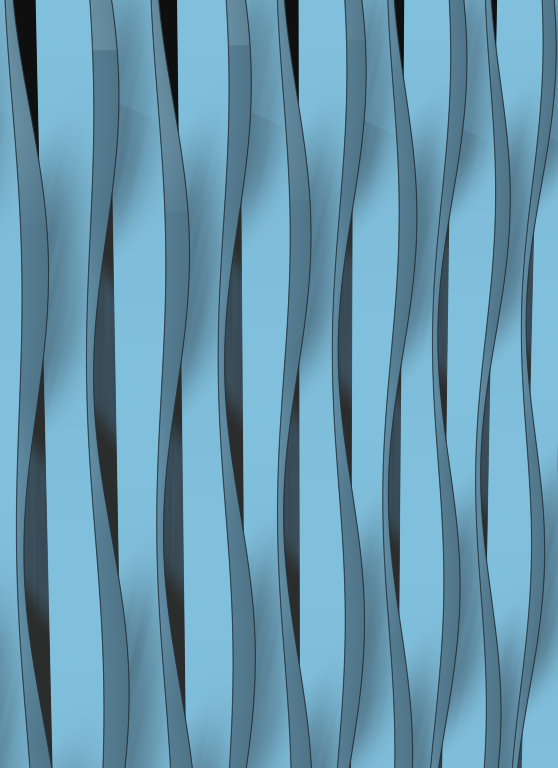
Give the GLSL for this pattern, as a Shadertoy shader.

```glsl
// Upright wavy fins in blue, seen at a slant, with dark slots between them.
// Each fin is painted left to right: rim between two wavy edges, slot, then flat face.
// Spacing, period and lean change per fin by perspective; noise streaks the shadows.

const float PI = 3.14159265;
const float HEIGHT = 1.376;          // canvas height in canvas widths
const int FIRST_FIN = -1;
const int LAST_FIN = 10;
const float FIN_START = 0.079;       // slot edge of fin 0 at mid height
const float FIN_STEP = 0.137;
const float FORESHORTEN = 0.0422;
const vec2 LEAN = vec2(0.022, -0.005);         // value at fin 0, change per fin
const vec2 CREST_Y = vec2(0.466, -0.01165);
const vec2 PERIOD = vec2(1.093, -0.0215);
const vec2 EDGE_OFFSET = vec2(-0.0152, 0.0029);
const vec2 EDGE_SWING = vec2(0.0278, -0.0007);
const vec2 RIM_WIDTH = vec2(0.0305, -0.0016);
const vec2 RIM_SWING = vec2(0.0175, -0.0011);
const float ODD_SHIFT = 0.28;        // phase lead of every second fin
const float LINE_HALF = 0.0009;
const float SHADOW_REACH = 0.085;

const vec3 FACE = vec3(0.49, 0.73, 0.84);
const vec3 FACE_LIT = vec3(0.51, 0.765, 0.88);
const vec3 FACE_SHADE = vec3(0.30, 0.435, 0.51);
const vec3 RIM = vec3(0.325, 0.475, 0.555);
const vec3 RIM_THIN = vec3(0.37, 0.54, 0.63);
const vec3 RIM_TOP = vec3(0.395, 0.545, 0.62);
const vec3 SLATE = vec3(0.23, 0.31, 0.36);
const vec3 CHARCOAL = vec3(0.17, 0.175, 0.175);
const vec3 BLACK = vec3(0.06);
const vec3 INK = vec3(0.13, 0.18, 0.21);

float hash(vec2 p) {
    return fract(sin(dot(p, vec2(127.1, 311.7))) * 43758.5453);
}

float noise(vec2 p) {
    vec2 c = floor(p), f = fract(p);
    f = f * f * (3.0 - 2.0 * f);
    return mix(mix(hash(c), hash(c + vec2(1, 0)), f.x),
               mix(hash(c + vec2(0, 1)), hash(c + vec2(1, 1)), f.x), f.y);
}

float perFin(vec2 startAndChange, float fin) {
    return startAndChange.x + startAndChange.y * fin;
}

float cover(float d, float pixel) {
    return smoothstep(-0.6 * pixel, 0.6 * pixel, d);
}

float inkLine(float d, float pixel) {
    return 0.8 * (1.0 - smoothstep(LINE_HALF - 0.5 * pixel, LINE_HALF + 0.7 * pixel, abs(d)));
}

vec3 rimColour(float across, float wave, float y, float phase, float fin, float pixel) {
    vec3 c = mix(RIM_THIN, RIM, smoothstep(-0.8, 0.3, wave));
    float facetY = y - (phase + 0.06) * perFin(PERIOD, fin);
    float facet = cover(facetY - y, pixel) * smoothstep(0.46, 0.2, y);
    c = mix(c, RIM_TOP, facet * smoothstep(7.0, 2.0, fin));
    return c * (1.03 - 0.07 * across);
}

vec3 slotColour(vec2 p, float phase, float toSlot) {
    vec3 deep = mix(BLACK, CHARCOAL, smoothstep(0.2, 0.42, p.y));
    float fromTrough = abs(fract(phase + 0.04 + toSlot * 1.2) - 0.5);
    float glow = smoothstep(0.17, 0.09, fromTrough) * smoothstep(0.2, 0.5, p.y);
    float streak = noise(vec2(p.x * 210.0, p.y * 9.0));
    return mix(deep, SLATE, glow * (0.75 + 0.3 * streak));
}

vec3 faceColour(vec2 p, float d, float phase, float fin, float scale, float pixel) {
    float sway = cos(2.0 * PI * (phase - 0.55));
    vec3 c = mix(FACE, FACE_LIT, 0.35 + 0.35 * sway);
    // Shadow cast by the bulging rim, fading along a slant
    float reach = SHADOW_REACH * scale;
    float across = max(d, 0.0) / reach;
    float bulge = cos(2.0 * PI * (phase - 0.06 + 0.08 * across));
    float streak = noise(vec2((p.x + 0.22 * p.y) * 110.0, p.y * 7.0));
    float shade = smoothstep(-0.15, 0.9, bulge) * exp(-1.7 * across * across);
    c = mix(c, FACE_SHADE, shade * (0.72 + 0.16 * streak));
    // Faint flat facet near the top of every second face
    float facetY = 0.177 + 0.0077 * fin + 0.45 * d;
    float odd = mod(fin, 2.0);
    return mix(c, FACE, 0.18 * odd * cover(facetY - p.y, pixel));
}

void mainImage(out vec4 fragColor, in vec2 fragCoord) {
    vec2 uv = fragCoord / iResolution.xy;
    vec2 p = vec2(uv.x, (1.0 - uv.y) * HEIGHT);
    float pixel = max(1.0 / iResolution.x, HEIGHT / iResolution.y);
    vec3 colour = FACE;

    for (int i = FIRST_FIN; i <= LAST_FIN; i++) {
        float fin = float(i);
        float scale = 1.0 / (1.0 + FORESHORTEN * fin);
        float phase = (p.y - perFin(CREST_Y, fin)) / perFin(PERIOD, fin)
                    + ODD_SHIFT * mod(fin, 2.0);
        float wave = cos(2.0 * PI * phase);

        // Straight slot edge and the two wavy rim edges
        float slot = (FIN_START + FIN_STEP * fin) * scale
                   + perFin(LEAN, fin) * (p.y - 0.5 * HEIGHT);
        float right = slot + perFin(EDGE_OFFSET, fin) + perFin(EDGE_SWING, fin) * wave;
        float width = perFin(RIM_WIDTH, fin) + perFin(RIM_SWING, fin) * wave;
        float left = right - width;

        float across = clamp((p.x - left) / width, 0.0, 1.0);
        vec3 rim = rimColour(across, wave, p.y, phase, fin, pixel);
        colour = mix(colour, rim, cover(p.x - left, pixel));
        colour = mix(colour, slotColour(p, phase, slot - p.x), cover(p.x - right, pixel));
        vec3 face = faceColour(p, p.x - right, phase, fin, scale, pixel);
        colour = mix(colour, face, cover(p.x - max(right, slot), pixel));
        colour = mix(colour, INK, max(inkLine(p.x - left, pixel), inkLine(p.x - right, pixel)));
    }
    fragColor = vec4(colour, 1.0);
}
```
